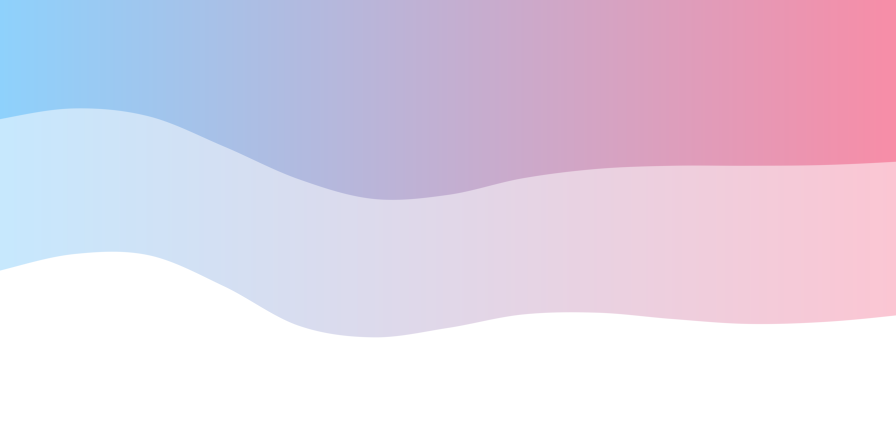
Give the GLSL for this background, as a Shadertoy shader.

```glsl
const int KNOTS = 15;

// Wave heights at even steps; the first and last knots lie off canvas
const float UPPER_WAVE[KNOTS] = float[KNOTS](
    0.695, 0.734, 0.758, 0.740, 0.673, 0.600, 0.556, 0.565,
    0.602, 0.623, 0.630, 0.630, 0.6315, 0.639, 0.651);
const float LOWER_WAVE[KNOTS] = float[KNOTS](
    0.349, 0.396, 0.433, 0.430, 0.361, 0.273, 0.247, 0.268,
    0.298, 0.302, 0.288, 0.277, 0.281, 0.296, 0.318);

const vec3 SKY_BLUE = vec3(0.557, 0.820, 0.988);
const vec3 ROSE = vec3(0.969, 0.553, 0.655);
const vec3 WHITE = vec3(1.0);
const float VEIL_OPACITY = 0.5;

// Catmull-Rom segment from b to c
float spline(float a, float b, float c, float d, float t) {
    return b + 0.5 * t * (c - a + t * (2.0 * a - 5.0 * b + 4.0 * c - d
        + t * (3.0 * (b - c) + d - a)));
}

// Height of a smooth wave at x in 0..1
float waveHeight(float knots[KNOTS], float x) {
    float position = clamp(x, 0.0, 1.0) * float(KNOTS - 3);
    int i = min(int(position), KNOTS - 4);
    return spline(knots[i], knots[i + 1], knots[i + 2], knots[i + 3],
        position - float(i));
}

// Soft coverage of the area below an edge
float below(float y, float edge, float softness) {
    return smoothstep(-softness, softness, edge - y);
}

void mainImage(out vec4 fragColor, in vec2 fragCoord) {
    vec2 uv = fragCoord / iResolution.xy;
    float softness = 0.75 / iResolution.y;

    // Horizontal gradient
    vec3 color = mix(SKY_BLUE, ROSE, uv.x);

    // Translucent band, then the solid white base
    float veil = below(uv.y, waveHeight(UPPER_WAVE, uv.x), softness);
    float base = below(uv.y, waveHeight(LOWER_WAVE, uv.x), softness);
    color = mix(color, WHITE, VEIL_OPACITY * veil);
    color = mix(color, WHITE, base);

    fragColor = vec4(color, 1.0);
}
```
